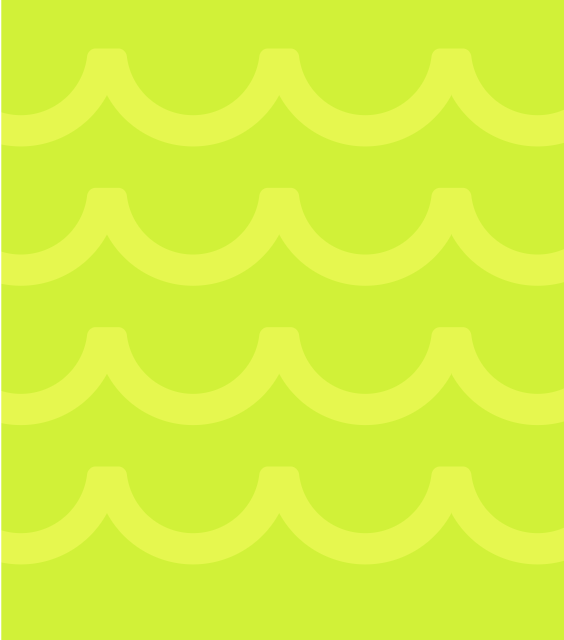
This pattern is drawn by a Shadertoy shader. Its source:

```glsl
// Lengths are fractions of the canvas height
const vec3 GROUND_COLOR = vec3(0.82, 0.945, 0.22);
const vec3 WAVE_COLOR = vec3(0.90, 0.97, 0.31);
const vec3 MARGIN_COLOR = vec3(1.0);

const float ROW_COUNT = 4.0;
const vec2 PERIOD = vec2(0.2691, 0.2177);
const vec2 FIRST_CENTER = vec2(0.0326, 0.0758); // from the upper left
const float INNER_RADIUS = 0.1042;
const float OUTER_RADIUS = 0.1530;
const float CORNER_RADIUS = 0.0125;
const float MARGIN_WIDTH = 0.0020;

// Intersection of two distances with a rounded convex corner
float roundIntersect(float a, float b, float radius) {
    vec2 d = vec2(a, b) + radius;
    return min(max(d.x, d.y), 0.0) + length(max(d, 0.0)) - radius;
}

// Lower half of a ring; neighbours merge into flat-topped crests
float scallop(vec2 p) {
    float r = length(p);
    float crest = roundIntersect(INNER_RADIUS - r, -p.y, CORNER_RADIUS);
    return max(crest, r - OUTER_RADIUS);
}

float coverage(float dist, float pixel) {
    return clamp(0.5 - dist / pixel, 0.0, 1.0);
}

void mainImage(out vec4 fragColor, in vec2 fragCoord) {
    float pixel = 1.0 / iResolution.y;
    vec2 uv = vec2(fragCoord.x, iResolution.y - fragCoord.y) * pixel;

    // Endless columns, limited rows
    vec2 p = uv - FIRST_CENTER;
    vec2 cell = vec2(round(p.x / PERIOD.x), floor(p.y / PERIOD.y + 0.15));
    cell.y = clamp(cell.y, 0.0, ROW_COUNT - 1.0);
    p -= cell * PERIOD;

    vec3 color = mix(GROUND_COLOR, WAVE_COLOR, coverage(scallop(p), pixel));

    // Thin margin on the left
    color = mix(color, MARGIN_COLOR, coverage(uv.x - MARGIN_WIDTH, pixel));
    fragColor = vec4(color, 1.0);
}
```
